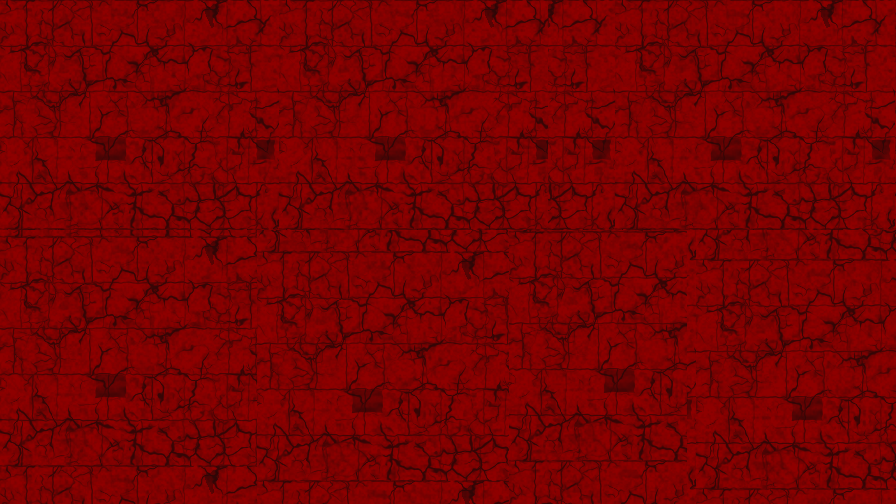
Give the GLSL for this texture, as a WebGL 1 fragment shader.

```glsl
precision highp float;
uniform vec2 u_resolution;

// One unit is the height of a course of stones
const float COURSES = 11.0;
const vec2 TILE = vec2(6.1, 5.0);
const float BAND_SPLIT = 5.03;
const float BLOCK_WIDTH = 0.8714;
const float JOINT_HALF = 0.014;
const float CRACK_HALF = 0.016;
const float CRACK_SCALE = 1.7;
const float FINE_SCALE = 3.3;
const float GRAIN = 0.36;
const vec3 RED = vec3(0.56, 0.0, 0.0);
const vec3 SOOT = vec3(0.15, 0.025, 0.025);

float hash(vec2 p) {
  vec3 q = fract(vec3(p.xyx) * 0.1031);
  q += dot(q, q.yzx + 33.33);
  return fract((q.x + q.y) * q.z);
}

vec2 hash2(vec2 p) {
  return vec2(hash(p), hash(p + vec2(37.2, 91.7)));
}

float noise(vec2 p) {
  vec2 i = floor(p), f = fract(p);
  f = f * f * (3.0 - 2.0 * f);
  return mix(mix(hash(i), hash(i + vec2(1, 0)), f.x),
             mix(hash(i + vec2(0, 1)), hash(i + vec2(1, 1)), f.x), f.y);
}

float line(float d, float halfWidth, float aa) {
  return 1.0 - smoothstep(halfWidth - aa, halfWidth + aa, d);
}

float spot(vec2 p, vec2 center, vec2 radius) {
  vec2 q = (p - center) / radius;
  return exp(-dot(q, q));
}

float boxDistance(vec2 p, vec2 center, vec2 halfSize) {
  vec2 d = abs(p - center) - halfSize;
  return length(max(d, 0.0)) + min(max(d.x, d.y), 0.0);
}

// Upper copies share their courses; lower copies slip and overlap
vec2 tileCoord(vec2 p) {
  vec2 start = vec2(0.0, 5.17);
  if (p.y < BAND_SPLIT) {
    start = vec2(p.x < 6.1 ? 0.0 : p.x < 11.96 ? 6.1 : 13.43, 0.0);
  } else if (p.x > 15.0) {
    start = vec2(15.2, 5.67);
  } else if (p.x > 11.1) {
    start = vec2(11.1, 5.06);
  } else if (p.x > 5.6) {
    start = vec2(5.6, 5.5);
  }
  return mod(p - start, TILE);
}

// Distance to the nearest cell border, and a random value of the cell
vec2 crackCells(vec2 p) {
  vec2 cell = floor(p), f = fract(p), nearest = vec2(0.0), nearestId = cell;
  float best = 8.0, border = 8.0;
  for (int y = -1; y <= 1; y++) for (int x = -1; x <= 1; x++) {
    vec2 g = vec2(float(x), float(y));
    vec2 r = g + hash2(cell + g) - f;
    if (dot(r, r) < best) { best = dot(r, r); nearest = r; nearestId = cell + g; }
  }
  for (int y = -2; y <= 2; y++) for (int x = -2; x <= 2; x++) {
    vec2 g = vec2(float(x), float(y));
    vec2 r = g + hash2(cell + g) - f;
    vec2 gap = r - nearest;
    if (dot(gap, gap) > 0.0001) border = min(border, dot(0.5 * (r + nearest), normalize(gap)));
  }
  return vec2(border, hash(nearestId + 17.0));
}

void main() {
  vec2 p = gl_FragCoord.xy / u_resolution.y * COURSES;
  p.y = COURSES - p.y;
  float aa = 0.7 * COURSES / u_resolution.y;
  vec2 t = tileCoord(p);
  vec2 rough = vec2(noise(t * 4.0), noise(t * 4.0 + 40.0)) - 0.5;
  vec2 ragged = vec2(noise(t * 11.0 + 7.0), noise(t * 11.0 + 60.0)) - 0.5;
  vec2 s = t + 0.02 * rough + 0.04 * ragged;

  // Courses and staggered upright joints
  float row = mod(floor(s.y), TILE.y);
  float joints = line(abs(fract(s.y + 0.5) - 0.5), JOINT_HALF, aa) * (0.55 + 0.4 * noise(t * 4.0 + 9.0));
  float x = s.x / BLOCK_WIDTH;
  for (int j = -1; j <= 1; j++) {
    float k = floor(x) + float(j);
    float place = k + 0.5 + 0.7 * (hash(vec2(k, row + 3.0)) - 0.5);
    float strength = 0.35 + 0.55 * hash(vec2(k + 20.0, row));
    joints = max(joints, strength * line(abs(x - place) * BLOCK_WIDTH, JOINT_HALF, aa));
  }

  // Branching cracks everywhere, slightly denser in worn places
  float wear = spot(t, vec2(4.2, 3.35), vec2(0.5, 0.4)) + spot(t, vec2(4.4, 4.45), vec2(0.8, 0.4))
             + spot(t, vec2(4.7, 0.35), vec2(0.5, 0.35)) + 0.5 * spot(t, vec2(1.9, 4.5), vec2(0.8, 0.6));
  float damage = clamp(0.5 * wear + 0.2 + 0.7 * smoothstep(0.3, 0.7, noise(t * 2.3 + 12.0)), 0.0, 1.0);
  vec2 warp = 0.16 * rough + 0.08 * ragged;
  vec2 large = crackCells((t + warp) * CRACK_SCALE + 5.0);
  vec2 small = crackCells((t + warp) * FINE_SCALE + 31.0);
  float d = large.x / CRACK_SCALE, fineD = small.x / FINE_SCALE;
  float cracks = line(d, CRACK_HALF * (0.4 + damage), aa) * smoothstep(0.1, 0.8, damage);
  float fineMask = smoothstep(0.5, 0.75, noise(t * 3.1 + 80.0) + 0.2 * wear);
  cracks = max(cracks, 0.7 * fineMask * line(fineD, 0.8 * CRACK_HALF, aa));
  float chips = 0.5 * smoothstep(0.88, 0.9, small.y) * smoothstep(0.25, 0.7, wear);
  float halo = exp(-d * 18.0) * damage + 0.7 * fineMask * exp(-fineD * 25.0);

  // Sunken blocks and one smooth rounded stone
  float sunk = min(boxDistance(s, vec2(2.42, 3.26), vec2(0.33, 0.24)),
                   boxDistance(s, vec2(5.8, 3.27), vec2(0.2, 0.22)));
  float hollow = line(sunk, 0.0, aa) * (0.2 + 0.5 * noise(t * vec2(4.0, 9.0)));
  float stone = length((s + 0.12 * rough - vec2(1.9, 4.5)) / vec2(1.2, 1.0)) - 0.38;
  float inside = line(stone, 0.0, aa);
  cracks = max(cracks * (1.0 - inside), 0.5 * damage * line(abs(stone), JOINT_HALF, aa));
  chips *= 1.0 - inside;

  // Fine grain, pitting and faint mottling
  float grain = 0.55 * noise(p * 15.0) + 0.45 * noise(p * 26.0 + 3.0) - 0.5;
  float pits = smoothstep(0.62, 0.95, noise(t * 9.0 + 70.0));
  float tone = 0.98 + GRAIN * grain - 0.2 * pits - 0.08 * noise(t * 3.0);
  tone -= 0.22 * halo;
  tone *= (1.0 - 0.78 * max(joints, cracks)) * (1.0 - max(chips, hollow));
  gl_FragColor = vec4(mix(SOOT, RED, clamp(tone, 0.0, 1.0)), 1.0);
}
```
